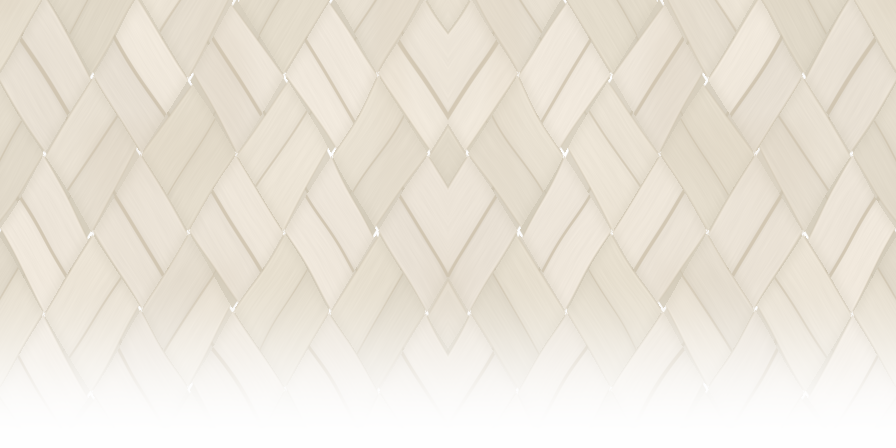
Give the GLSL for this pattern, as a WebGL 1 fragment shader.

```glsl
precision highp float;
uniform vec2 u_resolution;

// Mirrored diagonal weave of paired pale palm strips, fading to white at the bottom.

// Lengths are fractions of the canvas height
const vec2 TILE = vec2(0.2135, 0.3516);      // one diamond, width and height
const vec2 FIRST = vec2(0.047, 0.169);       // first light diamond: from the axis, from the top
const vec3 LIGHT = vec3(0.937, 0.906, 0.862);
const vec3 DARK = vec3(0.888, 0.857, 0.792);
const vec3 SEAM = vec3(0.80, 0.752, 0.665);
const vec3 SHADOW = vec3(0.80, 0.77, 0.70);
const vec3 STAIN = vec3(0.84, 0.785, 0.70);
const vec3 PAPER = vec3(0.995);
const float HALF_WIDTH = 0.488;              // strip half width, in cells
const float TAPER = 0.085;                   // how far a strip edge may slant
const float LIGHT_SEAM = 0.019;
const float DARK_SEAM = 0.010;
const float GRAIN = 0.026;
const float TONE = 0.035;                    // brightness change between leaves
const float FADE_START = 0.60;
const float FADE_END = 0.97;

float hash(vec2 p) {
  vec3 q = fract(p.xyx * 0.1031);
  q += dot(q, q.yzx + 33.33);
  return fract((q.x + q.y) * q.z);
}

float noise(vec2 p) {
  vec2 i = floor(p);
  vec2 f = fract(p);
  f = f * f * (3.0 - 2.0 * f);
  float low = mix(hash(i), hash(i + vec2(1.0, 0.0)), f.x);
  float high = mix(hash(i + vec2(0.0, 1.0)), hash(i + 1.0), f.x);
  return mix(low, high, f.y);
}

// Fibres running along a strip; s = (across, along)
float fibres(vec2 s, float seed) {
  vec2 p = s + seed * 37.0;
  return 0.6 * noise(p * vec2(48.0, 2.5)) + 0.4 * noise(p * vec2(110.0, 7.0)) - 0.5;
}

// Two leaves side by side with a seam between them
vec3 strip(vec2 s, vec2 cell, float isDark, float aa) {
  float seed = hash(cell + 3.7);
  float seamPos = 0.14 * (hash(cell + 11.3) - 0.5) + 0.07 * (seed - 0.5) * s.y;
  float seamWidth = mix(LIGHT_SEAM, DARK_SEAM, isDark) * (0.7 + 0.6 * seed);
  float d = s.x - seamPos;
  float leaf = step(0.0, d);

  vec3 col = mix(LIGHT, DARK, mix(0.30 * seed, 1.0 - 0.55 * seed, isDark));
  col += TONE * (hash(cell + leaf * 5.1 + 21.0) - 0.5);
  col += GRAIN * fibres(s, seed + leaf);

  // Soft hollow beside the seam, then the seam itself
  col -= 0.025 * exp(-abs(d) * 22.0);
  float seam = 1.0 - smoothstep(seamWidth - aa, seamWidth + aa, abs(d));
  return mix(col, SEAM, seam * mix(0.75, 0.6, isDark));
}

void main() {
  vec2 p = gl_FragCoord.xy / u_resolution.y;
  float axis = 0.5 * u_resolution.x / u_resolution.y;
  vec2 m = vec2(abs(p.x - axis), 1.0 - p.y);
  float aa = 0.8 * length(1.0 / TILE) / u_resolution.y;

  // Diagonal lattice, bent slightly as a hand weave is
  vec2 q = (m - FIRST) / TILE;
  q += 0.05 * (vec2(noise(m * 7.0), noise(m * 7.0 + 19.0)) - 0.5);
  vec2 diagonal = vec2(q.x + q.y, q.x - q.y);
  vec2 cell = floor(diagonal + 0.5);
  vec2 f = diagonal - cell;
  float isDark = mod(cell.x + cell.y, 2.0);
  vec2 s = mix(f, f.yx, isDark);             // (across, along) of the upper strip

  // Upper strip, shaded where its ends dive beneath the neighbours
  vec3 over = strip(s, cell, isDark, aa);
  float dive = smoothstep(0.30, 0.52, abs(s.y));
  over = mix(over, SHADOW, 0.24 * dive * dive);

  // Lower strip, shown in the wedges left by slanted edges
  vec3 under = mix(strip(s.yx, cell + 50.0, 1.0 - isDark, aa), SHADOW, 0.55);
  float hole = smoothstep(HALF_WIDTH - 0.015 - aa, HALF_WIDTH - 0.015 + aa, abs(s.y));
  under = mix(under, PAPER, hole);

  // Each side of the upper strip has its own slant
  float side = sign(s.x);
  float slant = hash(cell + side * 2.3 + 31.0);
  float lean = hash(cell + side * 4.9 + 43.0) < 0.5 ? -1.0 : 1.0;
  float edge = HALF_WIDTH - TAPER * slant * slant * (0.5 + lean * s.y);
  float inset = edge - abs(s.x);
  over += 0.018 * (1.0 - smoothstep(0.0, 0.04, inset));
  vec3 col = mix(under, over, smoothstep(-aa, aa, inset));

  // Thin contact line along the edge
  col = mix(col, SEAM, 0.32 * (1.0 - smoothstep(0.0, 0.012 + aa, abs(inset))));

  // Age stains, stronger toward the top
  float stain = smoothstep(0.56, 0.92, noise(m * vec2(8.0, 6.0) + 4.0));
  col = mix(col, STAIN, 0.20 * stain * (1.0 - 0.7 * m.y));
  col += 0.012 * (noise(m * 4.0 + 70.0) - 0.5);

  float fade = smoothstep(FADE_START, FADE_END, m.y);
  gl_FragColor = vec4(mix(clamp(col, 0.0, 1.0), PAPER, fade), 1.0);
}
```
